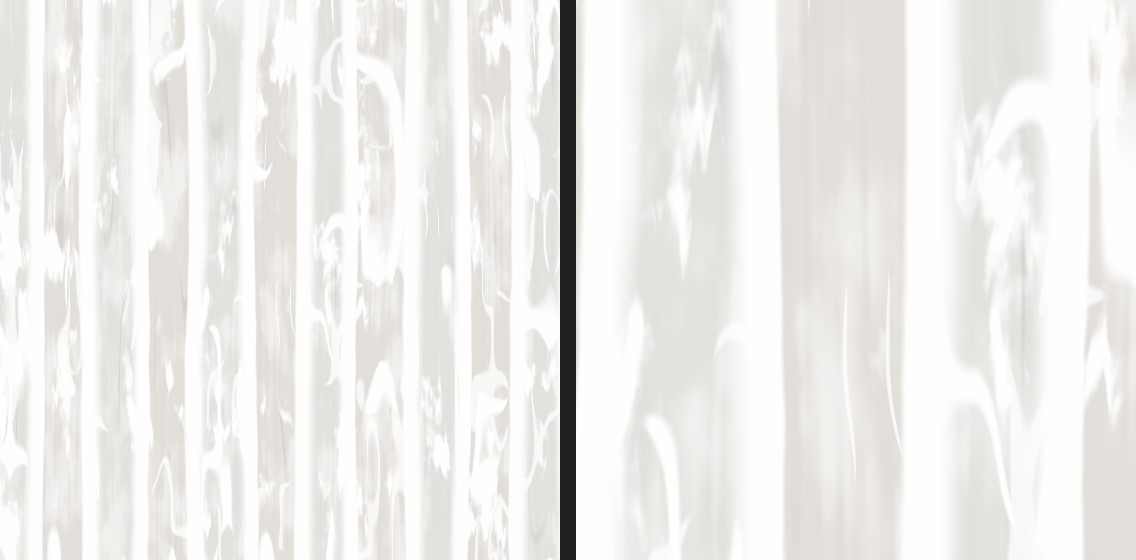
Left, the full canvas; right, a detail of the centre.
Write a WebGL 2 fragment shader that draws this texture.

```glsl
#version 300 es
precision highp float;

uniform vec2 u_resolution;
out vec4 fragColor;

const vec3 WHITE = vec3(0.995, 0.995, 0.995);
const vec3 PALE = vec3(0.945, 0.938, 0.928);
const vec3 WARM_GREY = vec3(0.888, 0.876, 0.858);
const vec3 COOL_GREY = vec3(0.888, 0.884, 0.872);
const float PLANK_STEP = 0.0946;
const float FIRST_GAP = 0.067;
const float GAP_HALF_WIDTH = 0.0085;

float hash(vec2 p) {
    return fract(sin(dot(p, vec2(127.1, 311.7))) * 43758.545);
}

float noise(vec2 p) {
    vec2 cell = floor(p);
    vec2 f = fract(p);
    f = f * f * (3.0 - 2.0 * f);
    float low = mix(hash(cell), hash(cell + vec2(1.0, 0.0)), f.x);
    float high = mix(hash(cell + vec2(0.0, 1.0)), hash(cell + vec2(1.0, 1.0)), f.x);
    return mix(low, high, f.y);
}

float fbm(vec2 p) {
    float sum = 0.0;
    float amplitude = 0.533;
    for (int i = 0; i < 4; i++) {
        sum += amplitude * noise(p);
        p = p * 2.03 + vec2(17.3, 9.1);
        amplitude *= 0.5;
    }
    return sum;
}

// Wavering horizontal position of one gap
float gapCentre(float id, float y) {
    float jitter = 0.016 * (hash(vec2(id, 4.7)) - 0.5);
    float waver = 0.016 * (noise(vec2(id * 7.3, y * 3.0)) - 0.5);
    return FIRST_GAP + PLANK_STEP * id + jitter + waver;
}

// Distances to the left and right gap centres, and the plank number
vec3 findPlank(vec2 p) {
    float guess = floor((p.x - FIRST_GAP) / PLANK_STEP);
    vec3 plank = vec3(1.0, 1.0, guess);
    for (float i = -1.0; i <= 2.0; i++) {
        float offset = p.x - gapCentre(guess + i, p.y);
        if (offset >= 0.0 && offset < plank.x) {
            plank.x = offset;
            plank.z = guess + i;
        }
        if (offset < 0.0) plank.y = min(plank.y, -offset);
    }
    return plank;
}

// Opacity of the plank, falling to zero at its ragged sides
float plankCover(vec2 p, vec3 plank, float isSoft) {
    float ragged = 0.005 * (fbm(p * vec2(60.0, 14.0)) - 0.5);
    vec2 inside = plank.xy - GAP_HALF_WIDTH + ragged;
    vec2 feather = mix(vec2(0.0035, 0.005), vec2(0.021, 0.017), isSoft);
    vec2 cover = smoothstep(vec2(0.0), feather, inside);
    return cover.x * cover.y;
}

// Broken patches dragged along the grain
float wornPatches(vec2 p) {
    float bristle = noise(vec2(p.x * 190.0, p.y * 6.0)) - 0.5;
    vec2 dragged = p + vec2(0.016 * (noise(p * vec2(14.0, 10.0)) - 0.5), 0.035 * bristle);
    float cluster = noise(dragged * vec2(17.0, 6.0) + 31.0) - 0.5;
    float grain = fbm(dragged * vec2(42.0, 11.0));
    float tuft = fbm(p * vec2(36.0, 30.0) + 8.0) - 0.5;
    return smoothstep(0.6, 0.76, grain + 0.5 * cluster + 0.3 * tuft);
}

// Thin tapering strokes along noise contours
float strokes(vec2 p, vec2 frequency, float seed) {
    vec2 q = p + vec2(0.006 * noise(p * vec2(40.0, 16.0)), 0.0);
    float ridge = abs(noise(q * frequency + seed) - 0.5);
    float taper = smoothstep(0.48, 0.8, noise(p * vec2(18.0, 8.0) + seed * 2.0));
    float width = 0.11 * taper;
    return smoothstep(width + 0.02, width * 0.5, ridge) * smoothstep(0.0, 0.25, taper);
}

// Faint dark cracks that run almost straight
float hairlines(vec2 p) {
    float ridge = abs(noise(p * vec2(27.0, 1.6) + 63.0) - 0.5);
    float presence = smoothstep(0.5, 0.75, noise(p * vec2(20.0, 5.0) + 12.0));
    return smoothstep(0.035, 0.0, ridge) * presence;
}

void main() {
    vec2 p = gl_FragCoord.xy / u_resolution;
    vec3 plank = findPlank(p);
    float isSoft = mod(plank.z, 2.0);
    vec2 grainPos = p + vec2(plank.z * 3.0 - gapCentre(plank.z, p.y), plank.z * 1.7);

    // Plank body with cloudy tone and fine fibres
    float cloud = fbm(grainPos * vec2(24.0, 9.0) + 5.0);
    float fibre = noise(grainPos * vec2(230.0, 6.0)) - 0.5;
    vec3 colour = mix(WARM_GREY, COOL_GREY, isSoft);
    colour = mix(colour, PALE, smoothstep(0.45, 0.75, cloud + 0.12 * fibre));
    colour += 0.012 * fibre - 0.05 * hairlines(grainPos);

    // Worn white paint
    float worn = wornPatches(grainPos);
    worn = max(worn, strokes(grainPos, vec2(30.0, 5.0), 3.0));
    worn = max(worn, 0.8 * strokes(grainPos, vec2(46.0, 8.0), 21.0));
    colour = mix(colour, WHITE, worn);

    fragColor = vec4(mix(WHITE, colour, plankCover(p, plank, isSoft)), 1.0);
}
```
